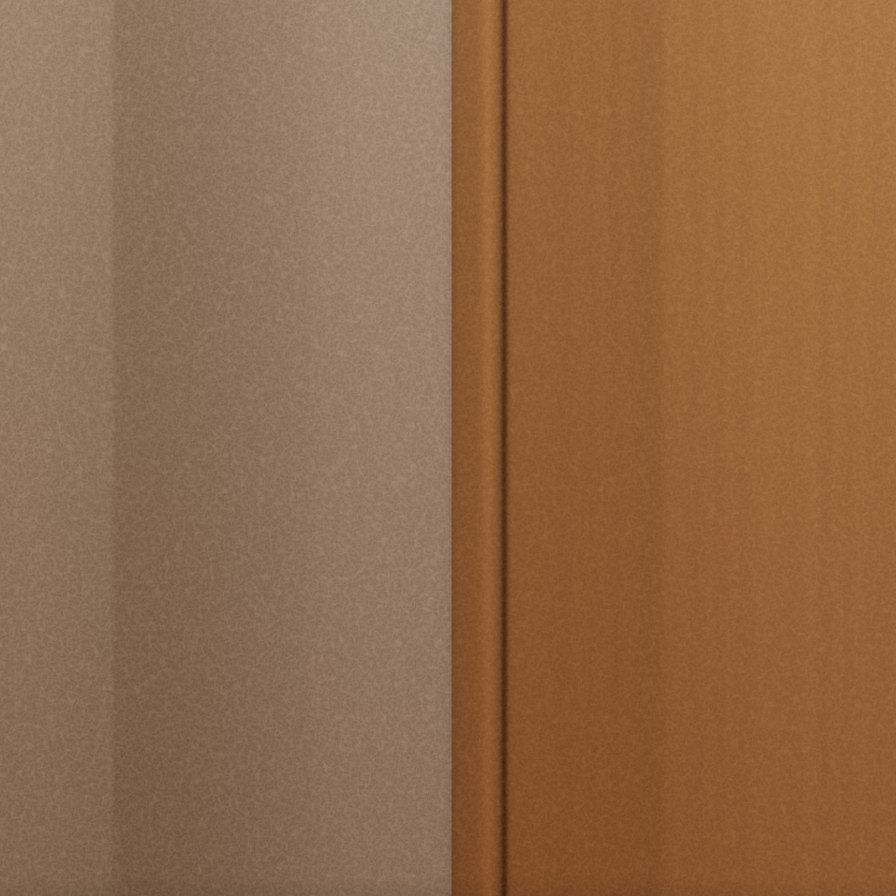
Give the GLSL for this texture, as a Shadertoy shader.

```glsl
// Two softly lit vertical panels: grey-brown cloth on the left and warm wood
// on the right, joined by a rounded trim strip with a dark groove.
// Gradients set the light; warped cellular noise adds the woven grain.

vec2 hash2(vec2 p) {
    vec3 q = fract(p.xyx * vec3(0.1031, 0.1030, 0.0973));
    q += dot(q, q.yzx + 33.33);
    return fract((q.xx + q.yz) * q.zy);
}

// Distance to the nearest scattered point, centred on zero
float cellNoise(vec2 p) {
    vec2 cell = floor(p), f = fract(p);
    float nearest = 4.0;
    for (int y = -1; y <= 1; y++) {
        for (int x = -1; x <= 1; x++) {
            vec2 offset = vec2(x, y);
            vec2 d = offset + hash2(cell + offset + 7.0) - f;
            nearest = min(nearest, dot(d, d));
        }
    }
    return sqrt(nearest) - 0.5;
}

// Fine crisp flecks over a weaker, broader mottle
float grain(vec2 uv) {
    vec2 warp = 0.0015 * sin(uv.yx * vec2(310.0, 270.0) + 3.0 * sin(uv * 190.0));
    return 0.55 * cellNoise((uv + warp) * 215.0)
         + 0.35 * cellNoise((uv.yx - warp) * 310.0 + 40.0)
         + 0.20 * cellNoise((uv + warp) * 90.0 + 90.0);
}

float bump(float x, float center, float width) {
    float d = (x - center) / width;
    return exp(-d * d);
}

vec3 clothPanel(vec2 uv) {
    vec3 shade = mix(vec3(0.475, 0.36, 0.275), vec3(0.565, 0.465, 0.375), uv.y);
    vec3 lit = mix(vec3(0.54, 0.43, 0.35), vec3(0.64, 0.55, 0.475), uv.y);
    vec3 color = mix(shade, lit, smoothstep(0.14, 0.46, uv.x));

    // Lighter fold on the far left, ending in a narrow crease
    vec3 fold = mix(vec3(0.52, 0.405, 0.31), vec3(0.63, 0.53, 0.435), uv.y);
    fold *= 1.0 - 0.03 * smoothstep(0.03, 0.12, uv.x);
    color = mix(fold, color, smoothstep(0.121, 0.131, uv.x));

    // Faint pleat and a dim edge beside the trim
    color *= 1.0 + 0.015 * smoothstep(0.335, 0.355, uv.x);
    return color * (1.0 - 0.05 * smoothstep(0.492, 0.506, uv.x));
}

vec3 woodPanel(vec2 uv) {
    vec3 left = mix(vec3(0.515, 0.31, 0.165), vec3(0.615, 0.41, 0.235), uv.y);
    vec3 right = mix(vec3(0.56, 0.355, 0.20), vec3(0.675, 0.475, 0.28), uv.y);
    vec3 color = mix(left, right, smoothstep(0.60, 1.0, uv.x));

    // Broad vertical bands and faint streaks
    color *= 1.0 - 0.025 * smoothstep(0.66, 0.72, uv.x) * smoothstep(0.745, 0.735, uv.x);
    color *= 1.0 + 0.015 * smoothstep(0.735, 0.745, uv.x) * smoothstep(0.92, 0.90, uv.x);
    color *= 1.0 + 0.008 * sin(uv.x * 170.0 + 2.0 * sin(uv.x * 47.0));

    // Trim strip: shaded flat, narrow highlight, then the groove
    color *= 1.0 - 0.05 * smoothstep(0.560, 0.545, uv.x);
    color *= 1.0 + 0.16 * bump(uv.x, 0.5445, 0.008);
    color *= 1.0 - 0.10 * bump(uv.x, 0.504, 0.006);
    color *= 1.0 - vec3(0.36, 0.44, 0.46) * bump(uv.x, 0.5628, 0.0038);
    color *= 1.0 - 0.10 * bump(uv.x, 0.560, 0.008);
    return color;
}

void mainImage(out vec4 fragColor, in vec2 fragCoord) {
    vec2 uv = fragCoord / iResolution.xy;
    float pixel = 1.0 / iResolution.x;
    float wood = smoothstep(-pixel, pixel, uv.x - 0.504);

    vec3 color = mix(clothPanel(uv), woodPanel(uv), wood);
    color += grain(uv) * mix(vec3(0.12, 0.115, 0.11), vec3(0.10, 0.085, 0.06), wood);

    // Slight darkening at the bottom rim
    color *= 1.0 - 0.06 * smoothstep(0.025, 0.0, uv.y);
    fragColor = vec4(clamp(color, 0.0, 1.0), 1.0);
}
```
